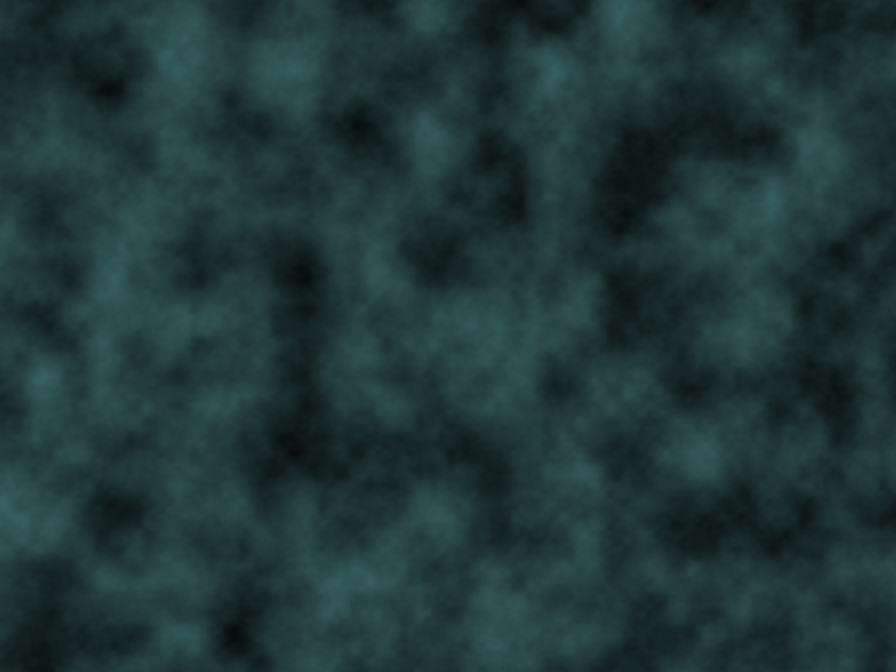
Give the GLSL for this texture, as a WebGL 1 fragment shader.

```glsl
precision highp float;

uniform vec2 u_resolution;

float hash(vec2 cell) {
  vec3 p = fract(cell.xyx * vec3(0.1031, 0.1030, 0.0973));
  p += dot(p, p.yzx + 33.33);
  return fract((p.x + p.y) * p.z);
}

float valueNoise(vec2 p) {
  vec2 cell = floor(p);
  vec2 f = fract(p);
  vec2 blend = f * f * (3.0 - 2.0 * f);
  float bottom = mix(hash(cell), hash(cell + vec2(1.0, 0.0)), blend.x);
  float top = mix(hash(cell + vec2(0.0, 1.0)), hash(cell + vec2(1.0, 1.0)), blend.x);
  return mix(bottom, top, blend.y);
}

// Normalised sum of octaves, each about half as strong and twice as fine
float cloudNoise(vec2 p) {
  float total = 0.0;
  float weight = 0.0;
  float amplitude = 0.5;
  for (int octave = 0; octave < 5; octave++) {
    total += amplitude * valueNoise(p);
    weight += amplitude;
    amplitude *= 0.52;
    p = p * 2.0 + vec2(17.3, 41.7);
  }
  return total / weight;
}

void main() {
  vec2 uv = gl_FragCoord.xy / u_resolution.y;
  float density = cloudNoise(uv * 10.5 + vec2(5.2, 11.6));

  // Near-black shadow to muted teal mist
  vec3 shadow = vec3(-0.004, -0.015, -0.016);
  vec3 teal = vec3(0.251, 0.435, 0.441);
  gl_FragColor = vec4(max(mix(shadow, teal, density), 0.0), 1.0);
}
```
